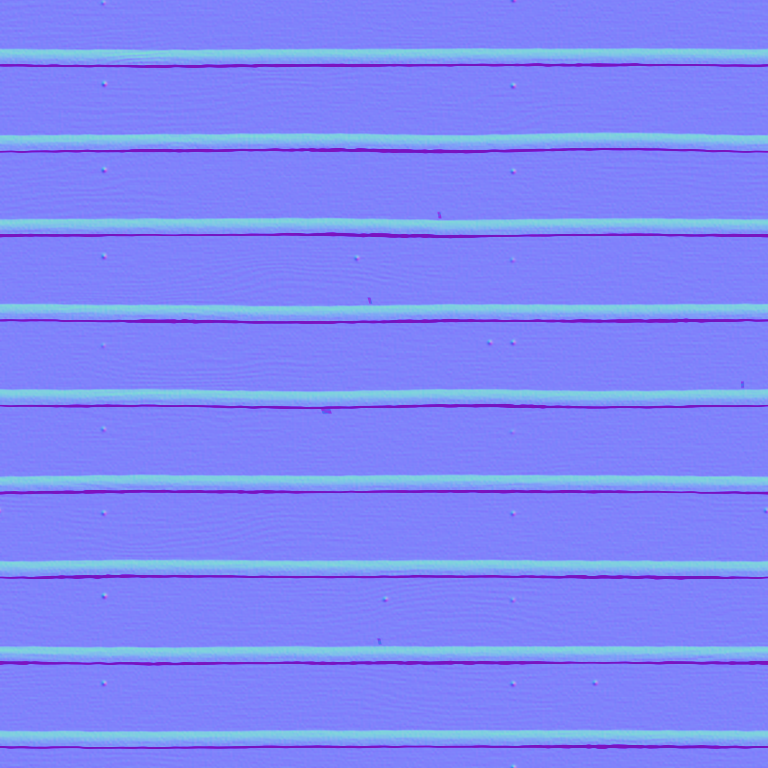
Write a Shadertoy shader that draws this texture map.

```glsl
// Tangent-space normal map of nine horizontal wooden siding boards with bevelled lower edges.

const float BOARDS = 9.0;

float hash(vec2 p) {
    vec3 q = fract(vec3(p.xyx) * 0.1031);
    q += dot(q, q.yzx + 33.33);
    return fract((q.x + q.y) * q.z);
}

// Value noise that wraps horizontally after "period" cells.
float noise(vec2 p, float period) {
    vec2 i = floor(p), f = fract(p);
    f = f * f * (3.0 - 2.0 * f);
    float x0 = mod(i.x, period), x1 = mod(i.x + 1.0, period);
    return mix(mix(hash(vec2(x0, i.y)), hash(vec2(x1, i.y)), f.x),
               mix(hash(vec2(x0, i.y + 1.0)), hash(vec2(x1, i.y + 1.0)), f.x), f.y);
}

// Wood relief: p.x spans the canvas, p.y spans one board.
float grainHeight(vec2 p, float board) {
    float seed = board * 61.0 + 7.0;
    float warp = 5.0 * noise(vec2(p.x * 5.0, p.y * 2.0 + seed), 5.0)
               + 1.2 * noise(vec2(p.x * 17.0, p.y * 5.0 + seed), 17.0);
    float patchy = noise(vec2(p.x * 6.0, p.y * 2.0 + seed + 20.0), 6.0);
    float rings = sin(6.2832 * (p.y * 12.0 + warp));
    float fibres = noise(vec2(p.x * 48.0, p.y * 38.0 + seed), 48.0);
    float speckle = noise(vec2(p.x * 300.0, p.y * 33.0 + seed), 300.0);
    return 0.0007 * rings * patchy * patchy + 0.0012 * fibres + 0.0013 * speckle;
}

// Offset from a point in board heights, wrapped across the side edges.
float wrapX(float dx) {
    return (fract(dx + 0.5) - 0.5) * BOARDS;
}

void mainImage(out vec4 fragColor, in vec2 fragCoord) {
    vec2 uv = fragCoord / iResolution.xy;
    float pixel = BOARDS / iResolution.y;
    float v = uv.y * BOARDS - 0.236;
    float board = mod(floor(v), BOARDS);
    vec2 p = vec2(uv.x, fract(v));

    // Signed height above the nearest joint, slightly uneven along its length.
    float joint = floor(v + 0.4);
    float d = v - joint;
    joint = mod(joint, BOARDS);
    float seed = joint * 13.0 + 5.0;
    d += 0.032 * (noise(vec2(uv.x * 5.0, seed), 5.0) - 0.5)
       + 0.008 * (noise(vec2(uv.x * 70.0, seed + 3.0), 70.0) - 0.5);

    // Rounded bevel above each joint.
    float bevel = smoothstep(-0.005, 0.005, d) * (1.0 - smoothstep(0.174, 0.206, d));
    float bevelSlope = bevel * mix(0.13, 0.8, smoothstep(0.04, 0.165, d));

    // Grain slope, rougher on the bevel.
    float e = 0.008;
    float h = grainHeight(p, board);
    vec2 grain = vec2(h - grainHeight(p + vec2(e / BOARDS, 0.0), board),
                      h - grainHeight(p + vec2(0.0, e), board)) / e;
    vec2 slope = vec2(0.0, 0.02 + bevelSlope) + grain * (1.0 + 0.8 * bevel);

    // Nail heads: two regular columns and an occasional stray.
    for (int j = 0; j < 3; j++) {
        float r = hash(vec2(board + 3.0, float(j) * 17.0 + 2.0));
        float column = j == 0 ? 0.134 : j == 1 ? 0.667 : r;
        vec2 q = vec2(wrapX(uv.x - column - 0.002 * r), p.y - 0.70 - 0.08 * r);
        float strength = j == 2 ? step(0.45, r) * 45.0 : 20.0 + 45.0 * r;
        slope += q * strength * exp(-dot(q, q) / 0.0006);
    }

    // Small slanted splits above the bevel and a rare chip under the joint.
    for (int j = 0; j < 2; j++) {
        vec2 key = vec2(joint + 11.0, float(j) * 23.0 + 4.0);
        float r = hash(key);
        float chip = float(j);
        vec2 q = vec2(wrapX(uv.x - hash(key + 7.0)), d - mix(0.25, -0.035, chip));
        float width = mix(0.008, 0.045, chip);
        float mask = 1.0 - smoothstep(width, width + 0.018, abs(q.x + (r - 0.6) * q.y));
        mask *= 1.0 - smoothstep(0.025, 0.05, abs(q.y));
        mask *= step(mix(0.55, 0.8, chip), r);
        float ragged = noise(vec2(uv.x * 200.0, d * 40.0 + 50.0), 200.0);
        slope += mask * vec2(0.9 * ragged - 0.6, -0.9 * ragged);
    }

    // Thin dark joint with ragged thickness.
    float wear = noise(vec2(uv.x * 9.0, seed + 40.0), 9.0);
    float ragged = noise(vec2(uv.x * 150.0, seed + 60.0), 150.0);
    float halfWidth = 0.009 + 0.007 * wear + 0.008 * wear * ragged;
    float line = 1.0 - smoothstep(halfWidth - 0.5 * pixel, halfWidth + 0.5 * pixel, abs(d));
    slope = mix(slope, vec2(-0.12 + 0.2 * (ragged - 0.5), -1.6), line);

    vec3 normal = normalize(vec3(slope, 1.0));
    fragColor = vec4(normal * 0.5 + 0.5 - vec3(0.0, 0.0, 0.015), 1.0);
}
```
